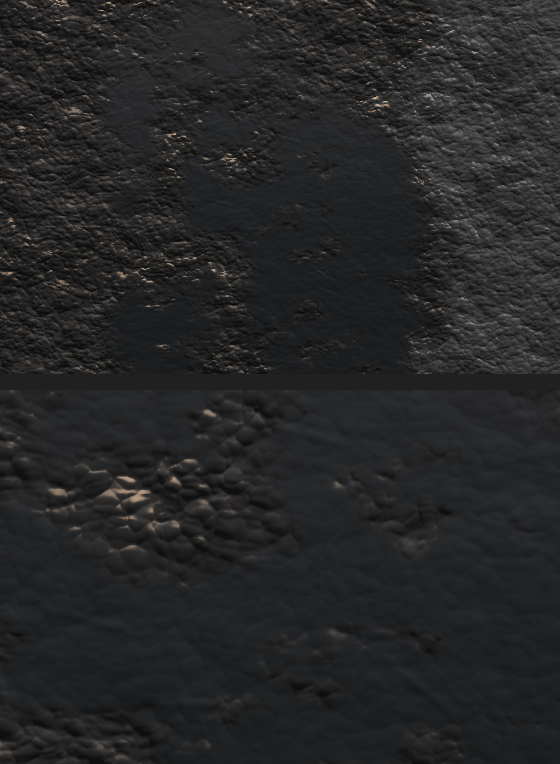
Top: the whole. Bottom: its middle third, enlarged.
A WebGL 1 fragment shader for this texture:

```glsl
precision highp float;
// Dark wet mud at dusk: smooth pools, rough soil with warm glints, grey icy slush on the right.

uniform vec2 u_resolution;

const vec3 POOL_DEEP  = vec3(0.118, 0.126, 0.134);
const vec3 POOL_SHEEN = vec3(0.166, 0.166, 0.172);
const vec3 SOIL       = vec3(0.140, 0.136, 0.134);
const vec3 ICE        = vec3(0.200, 0.200, 0.203);
const vec3 WARM_GLINT = vec3(0.50, 0.39, 0.29);
const vec3 COOL_GLINT = vec3(0.21, 0.20, 0.19);
const vec2 LIGHT_DIR  = vec2(0.28, 0.96);
const float LIGHT_STEP = 0.0032;
const float RELIEF = 0.58;       // shading contrast
const float POOL_RELIEF = 0.19;  // relief left on the water
const float ICE_RELIEF = 0.72;
const float RIDGE_WIDTH = 0.042;
const float SPARKLE_GRID = 62.0;
const float STRAW_GRID = 8.0;
const float STRAW_SHARE = 0.4;

float hash(vec2 c) {
  return fract(sin(dot(c, vec2(127.1, 311.7))) * 43758.5);
}

// Layered, rotated sines: roughly -1 to 1
float waves(vec2 p) {
  float sum = 0.0, amp = 0.6;
  for (int i = 0; i < 5; i++) {
    sum += amp * sin(p.x + 1.4 * sin(p.y * 0.9)) * cos(p.y + sin(p.x * 0.7));
    p = mat2(1.6, 1.2, -1.2, 1.6) * p + vec2(3.1, 1.7);
    amp *= 0.56;
  }
  return sum;
}

// Cellular noise made of rounded grains of mixed size
float domes(vec2 p) {
  vec2 cell = floor(p), f = p - cell;
  float h = 0.0;
  for (int y = -1; y <= 1; y++) {
    for (int x = -1; x <= 1; x++) {
      vec2 g = vec2(float(x), float(y)), id = cell + g;
      vec2 r = g + vec2(hash(id), hash(id + 41.3)) - f;
      float size = mix(0.35, 1.0, hash(id + 7.7));
      h = max(h, size - dot(r, r) / size);
    }
  }
  return h;
}

float height(vec2 p) {
  vec2 q = p * vec2(0.76, 1.0);
  q += 0.009 * vec2(waves(p * 19.0), waves(p * 17.0 + 5.0));
  return 0.28 * domes(q * 19.0) / 19.0 + 0.42 * domes(q * 48.0 + 9.0) / 48.0
       + 0.58 * domes(q * 98.0 + 23.0) / 98.0 + 0.012 * waves(p * 14.0);
}

float ellipse(vec2 p, vec2 center, vec2 radius) {
  return (length((p - center) / radius) - 1.0) * min(radius.x, radius.y);
}

float segment(vec2 p, vec2 a, vec2 b) {
  vec2 d = b - a;
  return length(p - a - d * clamp(dot(p - a, d) / dot(d, d), 0.0, 1.0));
}

// Negative inside the pools, positive on the soil
float poolDistance(vec2 p) {
  float d = ellipse(p, vec2(0.80, 0.43), vec2(0.32, 0.33));
  d = min(d, ellipse(p, vec2(0.92, 0.12), vec2(0.20, 0.22)));
  d = min(d, ellipse(p, vec2(0.38, 0.68), vec2(0.09, 0.21)));
  d = min(d, ellipse(p, vec2(0.57, 0.88), vec2(0.20, 0.10)));
  d = min(d, ellipse(p, vec2(0.42, 0.11), vec2(0.15, 0.15)));
  float ridge = segment(p, vec2(0.48, 0.70), vec2(0.47, 0.54));
  ridge = min(ridge, segment(p, vec2(0.47, 0.54), vec2(0.39, 0.37)));
  ridge = min(ridge, segment(p, vec2(0.39, 0.37), vec2(0.60, 0.31)));
  ridge = min(ridge, segment(p, vec2(0.60, 0.31), vec2(0.64, 0.14)));
  ridge = min(ridge, segment(p, vec2(0.64, 0.14), vec2(0.56, 0.00)));
  ridge = min(ridge, segment(p, vec2(0.48, 0.72), vec2(0.80, 0.74)));
  ridge = min(ridge, segment(p, vec2(0.58, 0.56), vec2(0.70, 0.57)));
  return max(d, RIDGE_WIDTH - ridge);
}

// Scattered straws, lit on the upper side and shaded below
float straws(vec2 p) {
  vec2 cell = floor(p * STRAW_GRID), f = p * STRAW_GRID - cell;
  float shade = 0.0;
  for (int y = -1; y <= 1; y++) {
    for (int x = -1; x <= 1; x++) {
      vec2 g = vec2(float(x), float(y)), id = cell + g;
      vec2 r = f - g - vec2(hash(id + 3.0), hash(id + 17.0));
      float angle = mix(-0.7, 0.9, hash(id + 29.0));
      vec2 axis = vec2(cos(angle), sin(angle));
      float along = dot(r, axis), across = dot(r, vec2(-axis.y, axis.x)) / 0.035;
      float ends = 1.0 - smoothstep(0.2, 0.45, abs(along));
      shade += step(hash(id + 53.0), STRAW_SHARE) * ends * (across + 0.4) * exp(-across * across);
    }
  }
  return shade;
}

void main() {
  vec2 p = gl_FragCoord.xy / u_resolution.y;
  p.x *= 1.5 * u_resolution.y / u_resolution.x;
  float broad = waves(p * 6.0 + 2.0), fine = waves(p * 23.0);

  // Ground zones, with small islets of mud standing in the water
  float shore = poolDistance(p) + 0.035 * broad + 0.055 * fine;
  float islets = smoothstep(0.28, 0.62, waves(p * vec2(17.0, 25.0) + 8.0));
  float rough = max(smoothstep(-0.05, 0.05, shore), 0.75 * islets);
  float ice = smoothstep(1.02, 1.38, p.x + 0.16 * broad + 0.09 * fine);
  float ground = max(rough, ice);
  float relief = mix(POOL_RELIEF, mix(1.0, ICE_RELIEF, ice), ground);

  // Low light across the relief
  float slope = (height(p) - height(p + LIGHT_DIR * LIGHT_STEP)) / LIGHT_STEP * relief;
  slope += 0.45 * straws(p) * mix(1.0, 0.5, ground);

  vec3 pool = mix(POOL_DEEP, POOL_SHEEN, smoothstep(0.3, 0.95, p.y + 0.06 * broad));
  vec3 color = mix(pool, mix(SOIL, ICE, ice), ground);
  color *= 1.0 + ground * (0.14 * broad + 0.14 * fine);
  color *= clamp(1.0 + RELIEF * slope, 0.42, 1.9);

  // Point glints gather in patches, warm on soil and pale on ice
  float patches = smoothstep(-0.3, 0.5, waves(p * 9.0 + 11.0));
  float sparkle = smoothstep(0.1, 0.75, domes(p * SPARKLE_GRID));
  float glint = smoothstep(0.38, 1.2, slope) * mix(0.2, 1.0, patches) * sparkle;
  color += glint * mix(WARM_GLINT, COOL_GLINT, ice);

  color *= mix(0.90, 1.05, smoothstep(0.0, 0.8, p.y + 0.2 * ice));
  gl_FragColor = vec4(color, 1.0);
}
```
